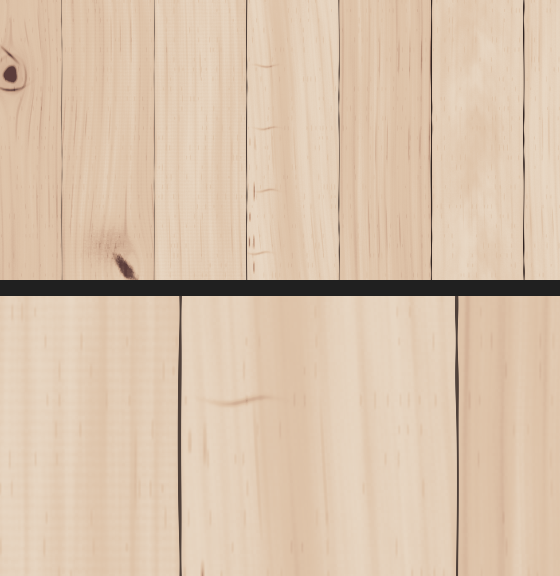
Top, the full canvas; bottom, a detail of the centre.
A WebGL 1 fragment shader for this texture:

```glsl
precision highp float;
uniform vec2 u_resolution;

// Lengths are in canvas heights
const float FIRST_SEAM = 0.221;
const float PLANK_WIDTH = 0.330;
const float SEAM_HALF_WIDTH = 0.0023;
const float SAW_PITCH = 0.0125;
const vec2 ROUND_KNOT = vec2(0.038, 0.734);
const vec2 LONG_KNOT = vec2(0.448, 0.040);
const vec2 LONG_KNOT_AXIS = vec2(0.62, -0.78);

// Per-plank settings, left to right
const vec4 TONE_A = vec4(0.37, 0.28, 0.17, 0.12);
const vec3 TONE_B = vec3(0.30, 0.14, 0.14);
const vec4 GRAIN_A = vec4(0.70, 0.80, 0.60, 0.50);
const vec3 GRAIN_B = vec3(1.00, 0.25, 0.55);
const vec4 SEAM_A = vec4(0.0, 0.60, 0.55, 0.82);
const vec3 SEAM_B = vec3(0.82, 1.0, 1.0);

const vec3 PALE = vec3(0.910, 0.845, 0.770);
const vec3 HONEY = vec3(0.870, 0.765, 0.662);
const vec3 TAN = vec3(0.82, 0.69, 0.59);
const vec3 BROWN = vec3(0.71, 0.56, 0.47);
const vec3 BARK = vec3(0.36, 0.24, 0.23);
const vec3 GAP = vec3(0.19, 0.14, 0.13);

float hash(vec2 p) {
  return fract(sin(dot(p, vec2(127.1, 311.7))) * 4375.85);
}

float bell(float x, float width) {
  return exp(-x * x / (width * width));
}

float pick(float id, vec4 a, vec3 b) {
  return dot(a, vec4(equal(vec4(id), vec4(0.0, 1.0, 2.0, 3.0))))
       + dot(b, vec3(equal(vec3(id), vec3(4.0, 5.0, 6.0))));
}

// Layered sines, each bent by a slower one
float waves(vec2 p, float seed) {
  float sum = 0.0, gain = 0.5;
  for (int i = 0; i < 5; i++) {
    float phase = seed * 9.0 + float(i) * 2.4;
    sum += gain * sin(p.x + phase + 1.1 * sin(p.y + phase * 1.7) + 0.9 * sin(p.x * 0.37 + phase));
    p = p * 1.83 + vec2(0.13 * p.y, 0.0);
    gain *= 0.72;
  }
  return sum;
}

// One tapered streak in some of the cells
float streaks(vec2 p, vec2 cell, float width, float density, float seed) {
  vec2 id = floor(p / cell);
  vec2 center = vec2(0.3 + 0.4 * hash(id + seed), 0.5);
  vec2 d = fract(p / cell) - center;
  float reach = 0.2 + 0.28 * hash(id + seed + 5.3);
  float taper = 1.0 - smoothstep(0.3 * reach, reach, abs(d.y));
  float px = 1.0 / u_resolution.y;
  float line = 1.0 - smoothstep(0.0, width + 0.5 * px, abs(d.x) * cell.x);
  return line * taper * step(hash(id + seed + 9.1), density);
}

// Shift that makes the grain flow around a knot
float bend(vec2 d, float radius) {
  d.y *= 0.55;
  return -radius * radius * d.x / (dot(d, d) + 0.5 * radius * radius);
}

vec3 woodColor(float t) {
  vec3 c = mix(PALE, HONEY, smoothstep(0.0, 0.36, t));
  c = mix(c, TAN, smoothstep(0.32, 0.62, t));
  c = mix(c, BROWN, smoothstep(0.58, 0.85, t));
  return mix(c, BARK, smoothstep(0.8, 1.25, t));
}

void main() {
  vec2 p = gl_FragCoord.xy / u_resolution.y;
  float px = 1.0 / u_resolution.y;
  float across = (p.x - FIRST_SEAM) / PLANK_WIDTH + 1.0;
  float id = floor(across);
  float u = fract(across);
  float seed = hash(vec2(id, 3.7));
  float isFirst = 1.0 - step(0.5, id);
  float isSecond = 1.0 - step(0.5, abs(id - 1.0));
  float isFourth = 1.0 - step(0.5, abs(id - 3.0));
  float isSixth = 1.0 - step(0.5, abs(id - 5.0));

  // Grain coordinate, leaning and bent per plank
  vec2 toRound = p - ROUND_KNOT;
  vec2 toLong = p - LONG_KNOT;
  float g = p.x + (seed - 0.5) * 0.04 * p.y + 0.004 * sin(p.y * 6.0 + seed * 20.0);
  g += isFirst * bend(toRound, 0.065);
  g += isSecond * (bend(toLong, 0.07) + 0.012 * sin(p.y * 5.0 + 1.0));
  g += isFourth * 0.06 * p.y;

  // Base tone, blotches, growth rings and streaks
  float strength = pick(id, GRAIN_A, GRAIN_B);
  float tone = pick(id, TONE_A, TONE_B);
  tone += 0.06 * waves(vec2(g * 14.0, p.y * 3.0), seed);
  tone += 0.085 * strength * waves(vec2(g * 75.0, p.y * 2.0), seed + 1.0);
  float ring = 0.5 + 0.5 * sin(g * 165.0 + seed * 30.0 + 1.5 * sin(g * 37.0));
  tone += 0.17 * strength * pow(ring, 7.0) * (0.7 + 0.3 * sin(p.y * 5.0 + g * 60.0));
  tone += 0.30 * strength * streaks(vec2(g, p.y + seed), vec2(0.037, 0.31), 0.0025, 0.45, seed);
  tone += 0.13 * streaks(p, vec2(0.014, 0.035), 0.002, 0.22, 2.0);
  tone += 0.025 * (hash(floor(p * 250.0)) - 0.5);
  tone += 0.014 * sin(6.2832 * p.y / SAW_PITCH) * step(0.5, id) * (1.0 - step(2.5, id));

  // Warm band and nicks on the fourth plank, mottling on the sixth
  tone += isFourth * 0.20 * bell(u - 0.44 + 0.09 * p.y, 0.15);
  float flecks = streaks(p, vec2(0.018, 0.09), 0.003, 0.65, 7.0);
  tone += isFourth * 0.8 * flecks * (1.0 - smoothstep(0.08, 0.13, u)) * (1.0 - smoothstep(0.4, 0.55, p.y));
  for (int i = 0; i < 4; i++) {
    float n = float(i);
    float nickX = 0.06 + 0.36 * hash(vec2(n, 1.0));
    float nickY = 0.765 - 0.223 * n + 0.004 * sin(u * 22.0 + n);
    tone += isFourth * 0.45 * bell(u - nickX, 0.10) * bell(p.y - nickY, 0.003 + 0.3 * px);
  }
  float mottle = waves(vec2(p.y * 9.0 + 8.0 * (u - 0.5) * (u - 0.5), u * 6.0), 0.4);
  tone += isSixth * bell(u - 0.5, 0.32) * (0.07 + 0.09 * mottle);

  // Round knot: core, rim and dark side branches
  float angle = atan(toRound.y, toRound.x);
  float r = length(toRound * vec2(1.0, 0.82)) + 0.002 * sin(angle * 3.0 + 1.0);
  float knot = 0.95 * (1.0 - smoothstep(0.014, 0.032, r)) + 0.22 * bell(r, 0.075);
  knot += 0.32 * bell(r - 0.056, 0.005) * (0.6 + 0.4 * sin(angle * 2.0 + 2.0));
  float branch = bell(toRound.y - 0.068 + 0.9 * toRound.x, 0.008) * bell(toRound.x + 0.005, 0.028);
  branch += bell(toRound.y + 0.056 - 5.0 * toRound.x * toRound.x, 0.006) * bell(toRound.x, 0.045);
  tone += isFirst * (knot + 0.65 * branch);

  // Long knot: slanted core inside a speckled halo
  vec2 q = vec2(dot(toLong, LONG_KNOT_AXIS), dot(toLong, vec2(0.78, 0.62)));
  float ragged = 0.12 * waves(q * vec2(60.0, 140.0), 0.2);
  float core = 1.0 - smoothstep(0.45, 1.15, length(q / vec2(0.065, 0.026)) + ragged);
  float halo = bell(length((p - vec2(0.385, 0.125)) * vec2(0.9, 1.15)), 0.085);
  tone += isSecond * (0.85 * core + halo * (0.27 + 0.12 * hash(floor(p * 180.0))));

  // Seams, darker and wider toward the right
  float seam = floor(across + 0.5);
  float depth = pick(seam, SEAM_A, SEAM_B);
  float offset = abs((across - seam) * PLANK_WIDTH + 0.0007 * sin(p.y * 17.0 + seam * 4.0));
  float halfWidth = SEAM_HALF_WIDTH * depth * (0.85 + 0.25 * sin(p.y * 41.0 + 3.0 * sin(p.y * 13.0 + seam)));
  float gap = 1.0 - smoothstep(halfWidth - 0.5 * px, halfWidth + 0.5 * px, offset);
  tone += 0.10 * bell(offset, 0.006);
  gl_FragColor = vec4(mix(woodColor(tone), GAP, gap * depth), 1.0);
}
```
